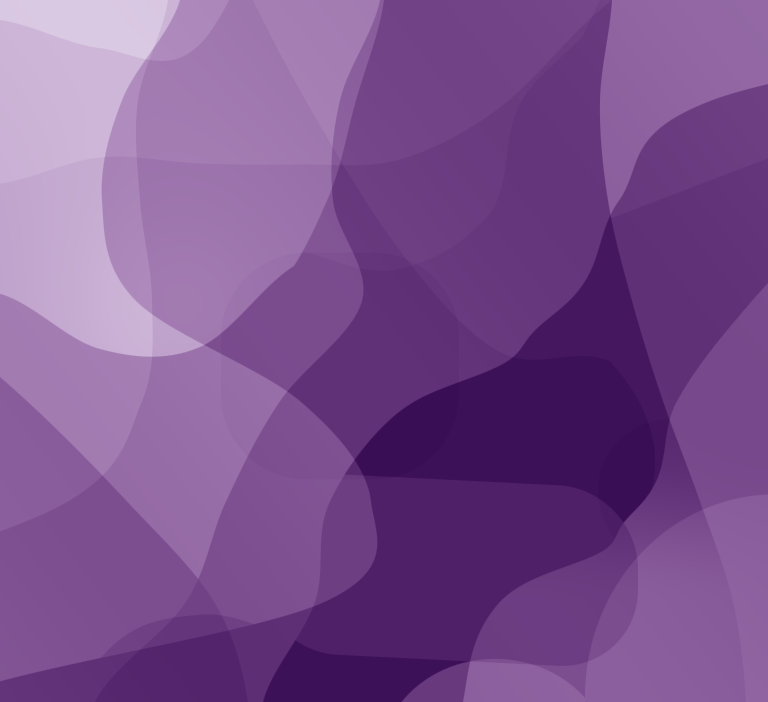
Reproduce this background procedurally as a Shadertoy shader.

```glsl
// Smooth curve through eight evenly spaced knots
float curve(float s, vec4 a, vec4 b) {
    float k[4];
    int cell = int(floor(s));
    for (int j = 0; j < 4; j++) {
        int i = clamp(cell + j - 1, 0, 7);
        k[j] = i < 4 ? a[i] : b[i - 4];
    }
    float t = fract(s);
    return k[1] + 0.5 * t * (k[2] - k[0] + t * (2.0 * k[0] - 5.0 * k[1]
         + 4.0 * k[2] - k[3] + t * (3.0 * (k[1] - k[2]) + k[3] - k[0])));
}

// Antialiased coverage, one where d is positive
float cover(float d) {
    return clamp(0.5 + d / max(fwidth(d), 1e-5), 0.0, 1.0);
}

float roundBox(vec2 p, vec2 halfSize, float radius) {
    vec2 q = abs(p) - halfSize + radius;
    return length(max(q, 0.0)) + min(max(q.x, q.y), 0.0) - radius;
}

float bell(float x, float sharpness) {
    return exp(-sharpness * x * x);
}

// Purple ramp from deep plum to pale lilac
vec3 purple(float v) {
    return vec3(v, -0.1 + 0.56 * v + 0.56 * v * v, 0.13 + 0.89 * v);
}

void mainImage(out vec4 fragColor, in vec2 fragCoord) {
    vec2 uv = fragCoord / iResolution.xy;
    vec2 p = vec2(uv.x, 1.0 - uv.y) * vec2(7.68, 7.0);
    float x = p.x, y = p.y;

    // Sheets bounded by upright waves
    float ribbon = cover(curve(y, vec4(1.80, 1.22, 1.02, 1.36), vec4(3.00, 3.71, 3.25, -0.6)) - x);
    float leftVeil = cover(curve(y, vec4(1.68, 1.38, 1.40, 1.52), vec4(1.42, 0.68, -2.0, -4.0)) - x);
    float leftWave = cover(curve(y, vec4(3.80, 3.40, 3.33, 3.62), vec4(2.80, 2.26, 1.86, 0.95)) - x);
    float rightWave = cover(x - curve(y, vec4(6.12, 6.00, 6.08, 6.32), vec4(6.63, 7.00, 7.33, 7.46)));
    float upperSheet = cover(curve(y, vec4(11.5, 7.12, 6.19, 5.69), vec4(4.10, 3.30, 3.15, 2.63))
                             + 0.35 * bell(y - 3.63, 14.0) - x);
    float lowerSheet = cover(x - curve(y, vec4(10.5, 9.5, 8.5, 7.52), vec4(6.77, 6.43, 5.00, 4.63))
                             - 0.3 * bell(y - 5.5, 20.0));
    float corner = cover(curve(y, vec4(-5.0, -3.4, -2.1, -0.9), vec4(0.27, 1.27, 2.14, 2.48)) - x);

    // Sheets bounded by level waves
    float cap = cover(curve(x, vec4(0.20, 0.48, 0.44, -1.5), vec4(-3.0)) - y);
    float topBand = cover(curve(x, vec4(1.83, 1.57, 1.63, 1.64), vec4(1.59, 1.07, 0.10, -0.6)) - y);
    float bottomBand = cover(y - curve(x, vec4(8.5, 6.57, 6.13, 6.38), vec4(6.67, 6.80, 6.9, 7.0)));
    float rightBand = cover(2.18 - 0.38 * (x - 6.1) - y);

    // Rounded bodies
    float lightBody = cover(curve(y, vec4(3.84, 3.56, 3.27, 2.68), vec4(1.5, 0.5, 0.0, 0.0)) - x)
                    * cover(curve(x, vec4(2.93, 3.48, 3.46, 2.62), vec4(2.5)) - y);
    float middleBody = cover(curve(y, vec4(6.12, 5.22, 4.97, 4.40), vec4(3.5)) - x)
                     * cover(curve(x, vec4(2.0, 2.1, 2.2, 2.50), vec4(2.68, 2.00, 0.0, -2.0)) - y);
    float darkBody = cover(y - curve(x, vec4(-4.0, -2.5, -1.0, 0.90), vec4(2.50, 3.51, 3.57, 4.0)))
                   * cover(6.55 - 0.45 * pow(min(y, 5.2) - 4.6, 2.0) * step(3.4, y) - x);
    float lowBody = cover(-roundBox(p - vec2(4.48, 5.7 + 0.05 * (x - 4.8)), vec2(1.9, 0.9), 0.8));
    float faintBody = cover(-roundBox(p - vec2(3.4, 3.65), vec2(1.19, 1.13), 0.85));
    float rightDome = cover(1.0 - length((p - vec2(7.75, 6.95)) / vec2(1.9, 2.02)));
    float bottomDome = cover(1.0 - length((p - vec2(4.95, 7.6)) / vec2(1.15, 1.03)));
    float shadowDisc = cover(0.72 - length(p - vec2(6.7, 4.9)));

    // Sum the translucent tones
    float low = smoothstep(4.2, 6.0, y);
    float deep = (1.0 - upperSheet) * (1.0 - rightWave) * (1.0 - lowerSheet);
    float tone = 0.27 + 0.14 * upperSheet + 0.12 * ribbon + 0.05 * leftVeil;
    tone += 0.10 * leftWave + 0.11 * lightBody + 0.03 * topBand + 0.05 * cap;
    tone += 0.02 * middleBody * (1.0 - lightBody);
    tone -= 0.03 * darkBody * (1.0 - rightWave) * (1.0 - lowerSheet);
    tone += rightWave * (mix(0.12, 0.03, low) + 0.03 * rightBand);
    tone += lowerSheet * mix(0.09, 0.20, low) + 0.06 * rightDome;
    tone += lowBody * (1.0 - upperSheet) * mix(0.07, -0.06, lowerSheet);
    tone += bottomDome * (1.0 - rightDome) * mix(0.17, 0.07, lowerSheet);
    tone -= corner * mix(0.04, 0.10, leftWave) + 0.05 * bottomBand * ribbon;
    tone -= 0.015 * faintBody + 0.015 * shadowDisc * deep;

    // Soft light within the sheets
    tone += 0.04 * lightBody * bell(length(p - vec2(1.6, 3.2)), 0.7);
    tone += 0.015 * sin(0.9 * x - 0.7 * y + 1.0) * (1.0 - deep);

    fragColor = vec4(clamp(purple(tone), 0.0, 1.0), 1.0);
}
```
